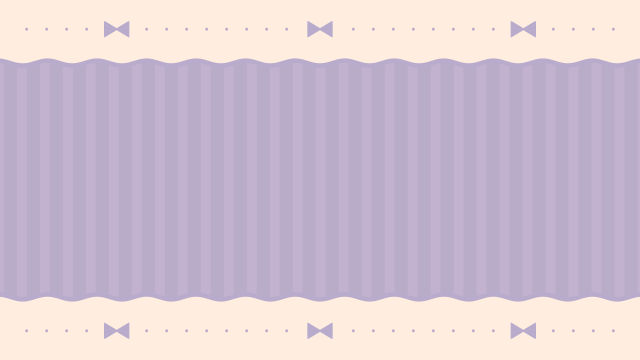
A WebGL 2 fragment shader for this background:

```glsl
#version 300 es
precision highp float;

uniform vec2 u_resolution;
out vec4 outColor;

// Lengths are in units of 1/432 of the canvas height, measured from its centre.
const float CANVAS_HEIGHT = 432.0;
const float TAU = 6.2831853;

const vec3 CREAM = vec3(1.0, 0.93, 0.875);
const vec3 LILAC = vec3(0.722, 0.669, 0.800);
const vec3 STRIPE_DARK = vec3(0.727, 0.673, 0.790);
const vec3 STRIPE_LIGHT = vec3(0.761, 0.700, 0.816);

const float PANEL_HALF_HEIGHT = 143.0;
const float BORDER_WIDTH = 5.5;
const float WAVE_PERIOD = 59.45;
const float WAVE_HEIGHT = 2.9;

const float STRIPE_PERIOD = 27.58;
const float STRIPE_HALF_WIDTH = 5.85;
const float STRIPE_OFFSET = 0.8;

const float ROW_HEIGHT = 181.0;
const float DOT_START = 40.0;
const float DOT_SPACING = 24.0;
const float DOT_LAST = 13.0;
const float DOT_RADIUS = 1.7;

const float BOW_SPACING = 244.0;
const float BOW_HALF_WIDTH = 15.2;
const float BOW_KNOT = 1.2;
const float BOW_SLOPE = 0.6;
const float BOW_ROUNDING = 1.5;
const float BOW_CLEARANCE = 24.0;

// Antialiased fill of a signed distance.
float coverage(float d, float pixel) {
    return clamp(0.5 - d / pixel, 0.0, 1.0);
}

// Two flared wings meeting at a narrow knot, with rounded corners.
float bowDistance(vec2 p) {
    p = abs(p);
    float side = p.x - BOW_HALF_WIDTH;
    float edge = (p.y - BOW_KNOT - BOW_SLOPE * p.x) / length(vec2(1.0, BOW_SLOPE));
    vec2 d = vec2(side, edge) + BOW_ROUNDING;
    return min(max(d.x, d.y), 0.0) + length(max(d, 0.0)) - BOW_ROUNDING;
}

// Mirrored row of dots, broken by evenly spaced bows.
float trimDistance(vec2 p) {
    p.x = abs(p.x);
    float bowX = p.x - BOW_SPACING * clamp(round(p.x / BOW_SPACING), 0.0, 1.0);
    float index = clamp(round((p.x - DOT_START) / DOT_SPACING), 0.0, DOT_LAST);
    float dotX = DOT_START + DOT_SPACING * index;
    float dots = length(p - vec2(dotX, 0.0)) - DOT_RADIUS;
    dots = max(dots, BOW_CLEARANCE - abs(bowX));
    return min(dots, bowDistance(vec2(bowX, p.y)));
}

void main() {
    float pixel = CANVAS_HEIGHT / u_resolution.y;
    vec2 p = (gl_FragCoord.xy - 0.5 * u_resolution) * pixel;

    // Wavy panel with a plain border
    float wave = -WAVE_HEIGHT * cos(TAU * p.x / WAVE_PERIOD);
    float panel = abs(p.y - wave) - PANEL_HALF_HEIGHT;
    vec3 color = mix(CREAM, LILAC, coverage(panel, pixel));

    // Vertical stripes inside the border
    float cell = fract((p.x - STRIPE_OFFSET) / STRIPE_PERIOD + 0.5) - 0.5;
    float stripe = abs(cell) * STRIPE_PERIOD - STRIPE_HALF_WIDTH;
    vec3 stripes = mix(STRIPE_DARK, STRIPE_LIGHT, coverage(stripe, pixel));
    color = mix(color, stripes, coverage(panel + BORDER_WIDTH, pixel));

    // Dots and bows above and below the panel
    float trim = trimDistance(vec2(p.x, abs(p.y) - ROW_HEIGHT));
    color = mix(color, LILAC, coverage(trim, pixel));

    outColor = vec4(color, 1.0);
}
```
